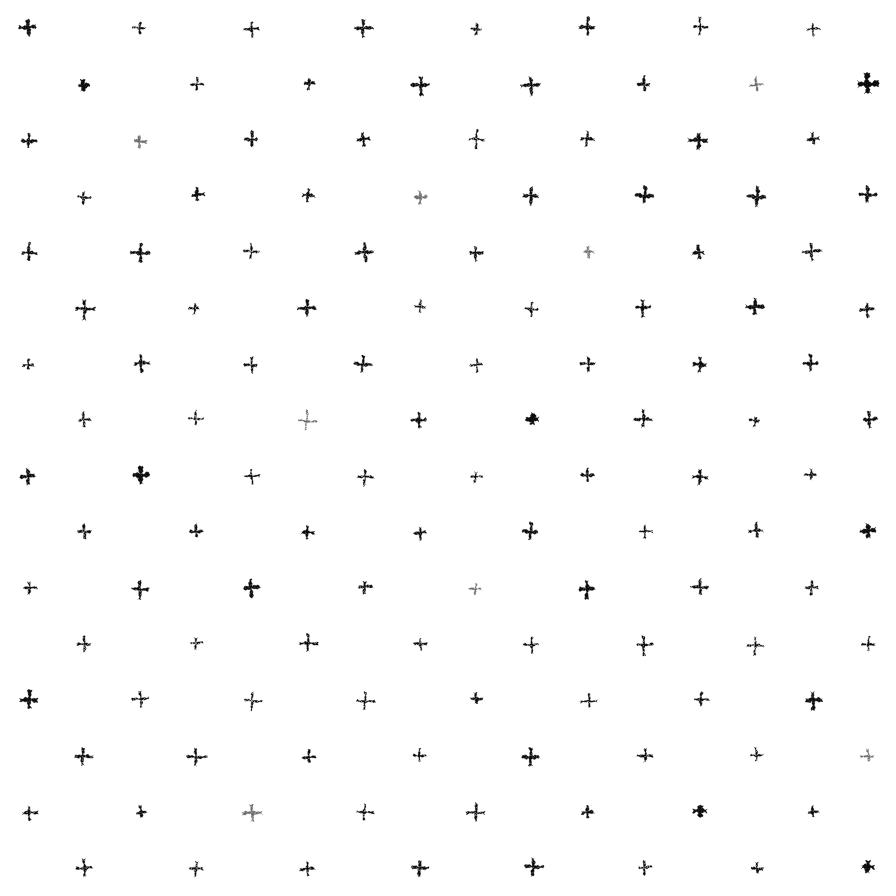
This pattern is drawn by a three.js fragment shader. Its source:

```glsl
// Small hand-inked plus signs on white, staggered on a 16 by 16 checkerboard.
// Each plus is two wobbling bars; hashes vary its size, weight, tilt and place,
// layered sines roughen the edges and cellular noise wears specks from the ink.
varying vec2 vUv;

const float GRID = 16.0;             // cells across and down, every other one inked
const vec3 PAPER = vec3(1.0);
const vec3 INK = vec3(0.045);
// Lengths below are fractions of one cell
const vec2 ARM_RANGE = vec2(0.095, 0.165);
const vec2 WIDTH_RANGE = vec2(0.016, 0.032);
const float BOLD_SHARE = 0.07;
const float BOLD_EXTRA = 0.016;
const float PLACE_JITTER = 0.025;
const float TILT = 0.09;
const float BEND = 0.007;
const float EDGE = 0.015;
const float GRAIN_SCALE = 24.0;
const float TAU = 6.2831853;

float hash(vec2 p) {
  vec3 q = fract(vec3(p.xyx) * 0.1031);
  q += dot(q, q.yzx + 33.33);
  return fract((q.x + q.y) * q.z);
}

vec2 hash2(vec2 p) {
  return vec2(hash(p), hash(p + 57.3));
}

// Distance to the nearest scattered point
float cellular(vec2 p) {
  vec2 cell = floor(p);
  float nearest = 2.0;
  for (int y = -1; y <= 1; y++) {
    for (int x = -1; x <= 1; x++) {
      vec2 neighbour = cell + vec2(float(x), float(y));
      nearest = min(nearest, length(neighbour + hash2(neighbour) - p));
    }
  }
  return nearest;
}

// Coverage of a rough bar lying along x
float stroke(vec2 p, float halfLength, float halfWidth, float seed) {
  float phase = seed * TAU;
  float bend = BEND * (sin(p.x * 21.0 + phase) + 0.5 * sin(p.x * 57.0 + phase * 3.0));
  float rough = 1.0 + 0.28 * sin(p.x * 37.0 + phase * 5.0)
                    + 0.18 * sin(p.x * 83.0 + phase * 7.0);
  float endShift = (fract(seed * 13.7) - 0.5) * 0.05;
  float raggedEnd = 0.008 * sin(p.y * 90.0 + phase);
  float d = max(abs(p.x - endShift) - halfLength + raggedEnd,
                abs(p.y - bend) - halfWidth * rough);
  return 1.0 - smoothstep(-EDGE, EDGE, d);
}

// Ink coverage of the plus belonging to one cell
float plusSign(vec2 p, vec2 id) {
  vec2 key = id + 3.0;
  p -= (hash2(key) - 0.5) * 2.0 * PLACE_JITTER;
  float angle = (hash(key + 21.0) - 0.5) * 2.0 * TILT;
  float c = cos(angle);
  float s = sin(angle);
  p = mat2(c, s, -s, c) * p;

  float size = hash(key + 41.0);
  float weight = hash(key + 83.0);
  float arm = mix(ARM_RANGE.x, ARM_RANGE.y, size);
  float width = mix(WIDTH_RANGE.x, WIDTH_RANGE.y, weight * (0.5 + 0.5 * size));
  float bold = step(1.0 - BOLD_SHARE, hash(key + 127.0));
  width += BOLD_EXTRA * bold;

  vec2 arms = arm * (0.9 + 0.25 * hash2(key + 151.0));
  vec2 seeds = hash2(key + 193.0);
  float across = stroke(p, arms.x, width, seeds.x);
  float upright = stroke(p.yx, arms.y, width * 0.95, seeds.y);
  float ink = max(across, upright);

  // Dry specks, strongest on the lightest marks
  float speck = 1.0 - smoothstep(0.12, 0.42, cellular((p + id) * GRAIN_SCALE));
  float wear = mix(0.6, 0.15, weight) * (1.0 - 0.8 * bold);
  float faint = step(0.95, hash(key + 229.0)) * (1.0 - bold);
  return ink * (1.0 - speck * wear) * (1.0 - 0.4 * faint);
}

void main() {
  vec2 grid = vUv * GRID;
  vec2 id = floor(grid);
  float staggered = mod(id.x + id.y, 2.0);
  float ink = staggered * plusSign(fract(grid) - 0.5, id);
  gl_FragColor = vec4(mix(PAPER, INK, ink), 1.0);
}
```
